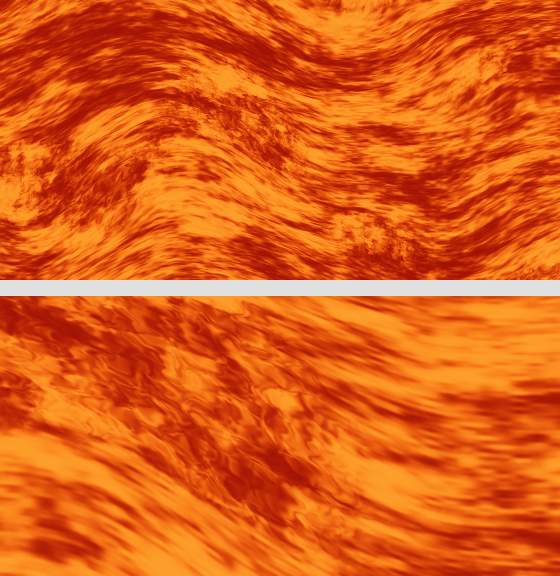
Top: the whole. Bottom: its middle third, enlarged.
A Shadertoy shader for this texture:

```glsl
float hash(vec2 cell) {
    vec3 q = fract(cell.xyx * 0.1031);
    q += dot(q, q.yzx + 33.33);
    return fract((q.x + q.y) * q.z);
}

// Smooth value noise from -1 to 1
float noise(vec2 p) {
    vec2 cell = floor(p);
    vec2 f = p - cell;
    vec2 w = f * f * (3.0 - 2.0 * f);
    float low = mix(hash(cell), hash(cell + vec2(1, 0)), w.x);
    float high = mix(hash(cell + vec2(0, 1)), hash(cell + vec2(1, 1)), w.x);
    return 2.0 * mix(low, high, w.y) - 1.0;
}

// Layered noise scaled to a standard deviation near one
float fbm(vec2 p, int octaves, float gain) {
    float sum = 0.0, power = 0.0, amplitude = 1.0;
    for (int i = 0; i < octaves; i++) {
        sum += amplitude * noise(p);
        power += amplitude * amplitude;
        amplitude *= gain;
        p = p * 2.03 + vec2(17.3, 9.7);
    }
    return sum / (0.43 * sqrt(power));
}

// Coordinates along and across the rolling current
vec2 flowCoords(vec2 p, float waveHeight, float turbulence) {
    float crest = 0.4 + 0.25 * (1.0 - p.y);
    float wave = waveHeight * cos(4.05 * (p.x - crest));
    float swirl = turbulence * noise(p * vec2(1.9, 2.7) + 4.7);
    float ripple = 0.1 * turbulence * noise(p * vec2(5.0, 7.0) + 21.0);
    return vec2(p.x + 0.5 * swirl, p.y - wave + swirl + ripple);
}

// Blend of independent noises that keeps their contrast
float blendNoise(float a, float b, float amount) {
    return mix(a, b, amount) / length(vec2(1.0 - amount, amount));
}

vec3 lavaColor(float heat) {
    const vec3 ember = vec3(0.63, 0.07, 0.02);
    const vec3 flame = vec3(0.99, 0.63, 0.17);
    float cool = 1.0 - heat;
    return mix(ember, flame, vec3(1.0 - cool * cool, heat, heat * heat));
}

void mainImage(out vec4 fragColor, in vec2 fragCoord) {
    vec2 p = fragCoord / iResolution.y;
    vec2 flow = flowCoords(p, 0.095, 0.11);

    // Large hot and cool regions with torn borders
    vec2 tear = vec2(fbm(flow * vec2(14.0, 30.0) + 3.0, 3, 0.8),
                     fbm(flow * vec2(14.0, 30.0) + 51.0, 3, 0.8));
    float regions = fbm((flow + vec2(0.03, 0.012) * tear) * vec2(2.0, 4.6) + 31.0, 3, 0.6);

    // Short fibres drawn out along the current
    float streaks = fbm(flow * vec2(5.5, 25.0) + 8.0, 4, 0.88);

    // Grainy crust between the streams
    float crust = fbm((flow + 0.006 * tear) * vec2(9.0, 12.0) + 63.0, 5, 0.84);

    float crustAmount = mix(0.12, 0.95, smoothstep(-0.05, 0.5, noise(flow * vec2(2.3, 4.2) + 77.0)));
    float detail = blendNoise(streaks, crust, crustAmount);

    // Logistic curve spreads the shades evenly
    float heat = 1.0 / (1.0 + exp(0.3 - 1.75 * (0.62 * regions + 0.8 * detail)));
    fragColor = vec4(lavaColor(heat), 1.0);
}
```
